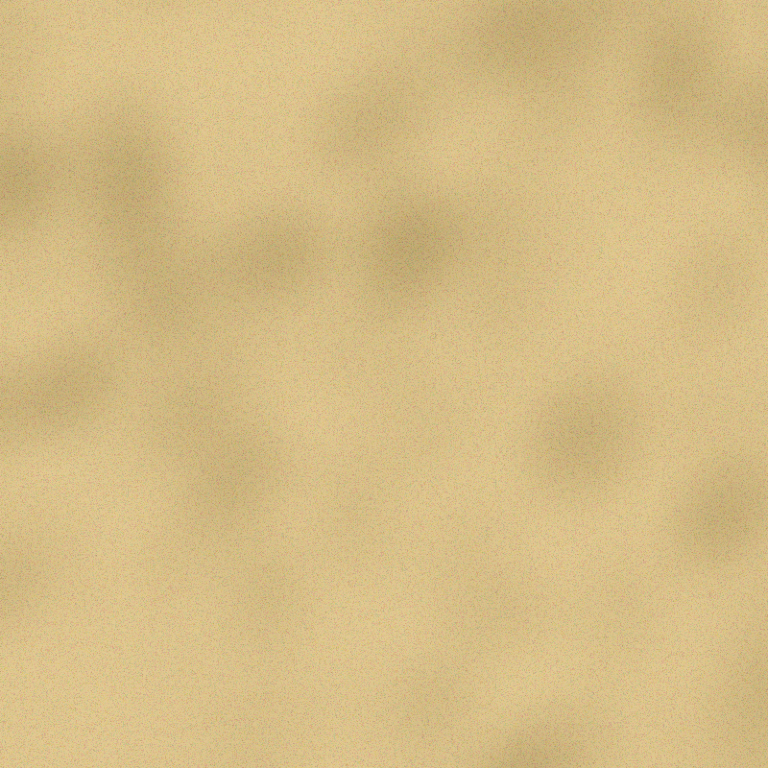
This texture is drawn by a three.js fragment shader. Its source:

```glsl
varying vec2 vUv;

const vec3 SAND_LIGHT = vec3(0.866, 0.768, 0.553);
const vec3 SAND_SHADE = vec3(0.695, 0.605, 0.395);
const float BLOTCH_CELLS = 7.5;
const float GRAIN_CELLS = 800.0;
const float GRAIN_CONTRAST = 0.17;
const float GRAIN_GREYNESS = 0.3;

vec3 hash3(vec2 cell) {
  vec3 p = fract(cell.xyx * vec3(0.1031, 0.1030, 0.0973));
  p += dot(p, p.yxz + 33.33);
  return fract((p.xxy + p.yzz) * p.zyx);
}

// Skewed speck per channel: mostly pale, rarely dark, zero on average
vec3 speck(vec2 cell) {
  vec3 h = hash3(cell);
  vec3 dark = h * h * h * h * h;
  vec3 grey = vec3(dot(dark, vec3(1.0 / 3.0)));
  return 1.0 / 6.0 - mix(dark, grey, GRAIN_GREYNESS);
}

// Fine coloured grain, blended between cell centres
vec3 grain(vec2 uv, float cells) {
  vec2 p = uv * cells - 0.5;
  vec2 cell = floor(p);
  vec2 f = smoothstep(0.0, 1.0, p - cell);
  vec3 lower = mix(speck(cell), speck(cell + vec2(1.0, 0.0)), f.x);
  vec3 upper = mix(speck(cell + vec2(0.0, 1.0)), speck(cell + 1.0), f.x);
  return mix(lower, upper, f.y);
}

// Soft oval spot that fades out at unit distance
float softSpot(vec2 offset, float angle, float squeeze) {
  vec2 axis = vec2(cos(angle), sin(angle));
  vec2 q = vec2(dot(offset, axis), dot(offset, vec2(-axis.y, axis.x)));
  return 1.0 - smoothstep(0.0, 1.0, length(q * vec2(1.0, squeeze)));
}

// Cellular field of overlapping spots with random place, tilt and strength
float blotches(vec2 uv, float cells, float seed) {
  vec2 p = uv * cells;
  vec2 home = floor(p);
  float sum = 0.0;
  for (int y = -1; y <= 1; y++) {
    for (int x = -1; x <= 1; x++) {
      vec2 cell = home + vec2(float(x), float(y));
      vec3 place = hash3(cell + seed);
      vec3 form = hash3(cell + seed + 57.0);
      float angle = 0.9 + 1.6 * (form.x - 0.5);
      float spot = softSpot(p - cell - place.xy, angle, 1.0 + 0.5 * form.y);
      sum += spot * place.z * place.z;
    }
  }
  return sum;
}

void main() {
  float shade = 0.48 * blotches(vUv, BLOTCH_CELLS, 11.0)
              + 0.22 * blotches(vUv, BLOTCH_CELLS * 0.6, 83.0);
  vec3 sand = mix(SAND_LIGHT, SAND_SHADE, min(shade, 1.0));
  sand += GRAIN_CONTRAST * grain(vUv, GRAIN_CELLS);
  gl_FragColor = vec4(sand, 1.0);
}
```
